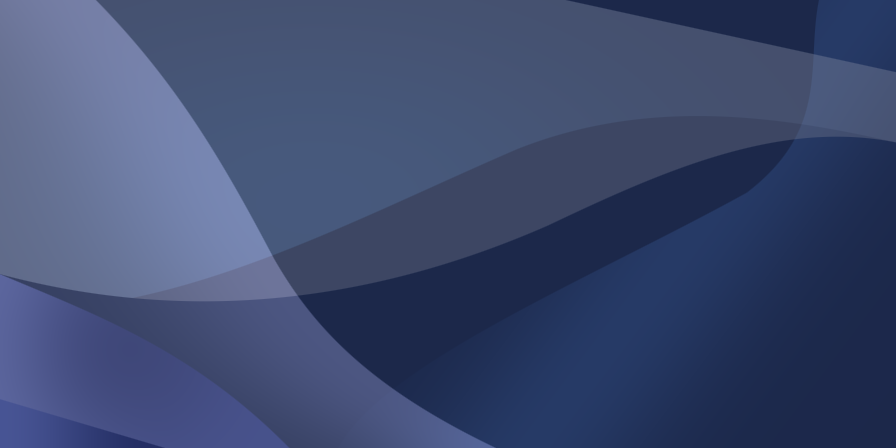
Reproduce this background procedurally as a WebGL 2 fragment shader.

```glsl
#version 300 es
precision highp float;
// Overlapping translucent waves on a navy ground, with soft inner glows.
// Each outline joins two cubic arcs; sheets are layered from back to front.
// Space is two units wide and one unit high, with the origin at lower left.

uniform vec2 u_resolution;
out vec4 fragColor;

#define NAVY vec3(0.108, 0.157, 0.292)
#define BLUE vec3(0.149, 0.227, 0.400)
#define VEIL vec3(0.450, 0.470, 0.550)
#define VEIL_ALPHA 0.38
#define SHEET_DIM vec3(0.100, 0.090, 0.085)
#define SHEET_LIT vec3(0.190, 0.180, 0.215)
#define VIOLET vec3(0.248, 0.280, 0.475)
#define LILAC vec3(0.360, 0.400, 0.620)
#define INDIGO vec3(0.280, 0.320, 0.545)
#define WEDGE_LIT vec3(0.280, 0.330, 0.580)
#define WEDGE_DIM vec3(0.140, 0.180, 0.390)

// Cubic Bernstein arc with evenly spaced controls between two positions
float arc(float s, float start, float end, vec4 h) {
    float t = clamp((s - start) / (end - start), 0.0, 1.0);
    float r = 1.0 - t;
    return dot(h, vec4(r * r * r, 3.0 * r * r * t, 3.0 * r * t * t, t * t * t));
}

// Two arcs joined at the middle position
float wave(float s, vec3 knots, vec4 first, vec4 second) {
    bool early = (s - knots.y) * (knots.x - knots.y) > 0.0;
    return early ? arc(s, knots.x, knots.y, first) : arc(s, knots.y, knots.z, second);
}

// Smooth coverage, positive side filled
float cover(float d) {
    return clamp(d / max(fwidth(d), 1e-5) + 0.5, 0.0, 1.0);
}

float bell(float d) {
    return exp(-d * d);
}

void main() {
    vec2 p = gl_FragCoord.xy / u_resolution * vec2(2.0, 1.0);

    // Outlines
    float hillEdge = wave(p.y, vec3(1.0, 0.57, 0.0),
        vec4(1.828, 1.799, 1.854, 1.667), vec4(1.667, 1.323, 0.857, 0.755));
    float veilBase = wave(p.x, vec3(0.0, 1.224, 2.0),
        vec4(0.388, 0.279, 0.318, 0.497), vec4(0.497, 0.620, 0.734, 0.682));
    float foldLine = wave(p.x, vec3(0.195, 1.154, 2.0),
        vec4(0.318, 0.359, 0.529, 0.667), vec4(0.667, 0.779, 0.747, 0.682));
    float sheetEdge = wave(p.y, vec3(1.0, 0.422, 0.0),
        vec4(0.214, 0.404, 0.510, 0.612), vec4(0.612, 0.693, 0.812, 1.107));
    float cornerTop = arc(p.x, 0.0, 0.646, vec4(0.388, 0.297, 0.219, 0.0));
    float veilTop = 1.0 - 0.2185 * (p.x - 1.263);
    float wedgeTop = 0.109 - 0.296 * p.x;

    // Blue hill with a slanted ridge of light
    float ridge = bell((dot(p, vec2(0.8, -0.6)) - 0.95) / 0.22);
    vec3 color = mix(NAVY, BLUE, ridge * cover(p.x - hillEdge));

    // Pale veil, brighter above its fold
    float veil = cover(p.y - veilBase) * cover(veilTop - p.y);
    color = mix(color, VEIL, VEIL_ALPHA * veil);
    float foldGlow = bell(length((p - vec2(0.7, 0.55)) / vec2(0.8, 0.45)));
    vec3 foldLight = vec3(0.03) + foldGlow * vec3(0.01, 0.045, 0.07);
    color += foldLight * veil * cover(p.y - foldLine);

    // Left sheet, lit along its curved rim
    float inside = sheetEdge - p.x;
    color += mix(SHEET_DIM, SHEET_LIT, bell(inside / 0.35)) * cover(inside);

    // Violet corner with a darker heart
    vec3 rim = mix(LILAC, INDIGO, smoothstep(0.0, 0.4, p.x));
    float fromHeart = length(p - vec2(0.29, 0.22));
    vec3 corner = mix(VIOLET, rim, smoothstep(0.0, 0.36, fromHeart));
    color = mix(color, corner, cover(cornerTop - p.y));

    // Deep wedge at the bottom
    vec3 wedge = mix(WEDGE_LIT, WEDGE_DIM, smoothstep(0.0, 0.34, p.x));
    color = mix(color, wedge, cover(wedgeTop - p.y));

    fragColor = vec4(color, 1.0);
}
```
